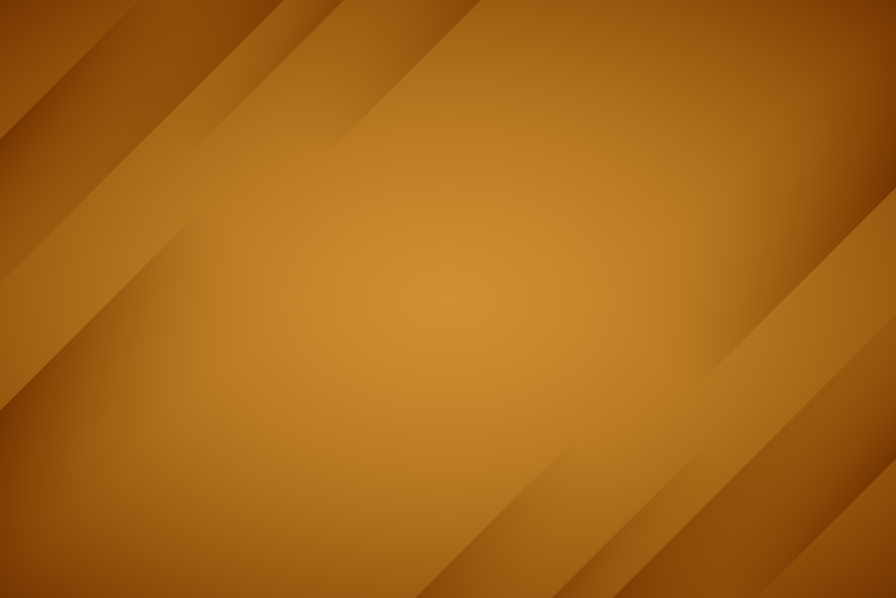
Give the GLSL for this background, as a WebGL 2 fragment shader.

```glsl
#version 300 es
precision highp float;
// Amber backdrop: an elliptical glow in the middle with slanted panels in
// two opposite corners. Each panel edge casts a soft shadow that fades away
// along its length; a half turn about the centre repeats the corner.
uniform vec2 u_resolution;
out vec4 outColor;

// Brightness of the central glow, 1 in the middle and near 0 in the corners.
float glow(vec2 q, vec2 halfSize) {
    float r = length(q / halfSize);
    return 1.0 - 0.2 * r - 0.32 * r * r;
}

// Shadow on one side of a diagonal edge.
// pos: x across the edges, y along them; side: +1 or -1, the shaded side;
// span: places along the edge where the shadow is full and where it ends.
float edgeShadow(vec2 pos, float edge, float side, float reach, vec2 span, float pixel) {
    float d = (pos.x - edge) * side;
    float along = clamp((pos.y - span.y) / (span.x - span.y), 0.0, 1.0);
    float falloff = clamp(1.0 - max(d, 0.0) / reach, 0.0, 1.0);
    float cover = smoothstep(-pixel, pixel, d);
    return cover * pow(falloff, 1.6) * along * (1.6 - 0.6 * along);
}

// All shadows of one corner, from the outermost panel inwards.
float cornerShadows(vec2 pos, float pixel) {
    float shade = 0.30 * edgeShadow(pos, -1.016, 1.0, 0.24, vec2(-0.484, 0.03), pixel);
    shade += 0.27 * edgeShadow(pos, -0.775, -1.0, 0.24, vec2(0.225, -0.90), pixel);
    shade += 0.24 * edgeShadow(pos, -0.674, -1.0, 0.11, vec2(0.326, -0.20), pixel);
    shade += 0.24 * edgeShadow(pos, -0.445, -1.0, 0.22, vec2(0.555, 0.02), pixel);
    shade += 0.36 * edgeShadow(pos, -0.5625, 1.0, 0.32, vec2(-0.938, -0.25), pixel);
    return shade;
}

// Colour ramp from deep brown to golden amber.
vec3 amber(float tone) {
    float t = clamp(tone, 0.0, 1.0);
    vec3 deepBrown = vec3(0.43, 0.18, 0.005);
    vec3 gold = vec3(0.815, 0.56, 0.20);
    return mix(deepBrown, gold, vec3(t, t, pow(t, 1.6)));
}

void main() {
    // Centred coordinates, one unit is the canvas height.
    vec2 q = (gl_FragCoord.xy - 0.5 * u_resolution) / u_resolution.y;
    vec2 halfSize = 0.5 * u_resolution / u_resolution.y;
    float pixel = 0.8 / u_resolution.y;

    // Diagonal axes, folded by a half turn onto the upper left.
    vec2 diagonal = vec2(q.x - q.y, q.x + q.y);
    diagonal *= diagonal.x > 0.0 ? -1.0 : 1.0;

    float tone = glow(q, halfSize) - cornerShadows(diagonal, pixel);
    outColor = vec4(amber(tone), 1.0);
}
```
